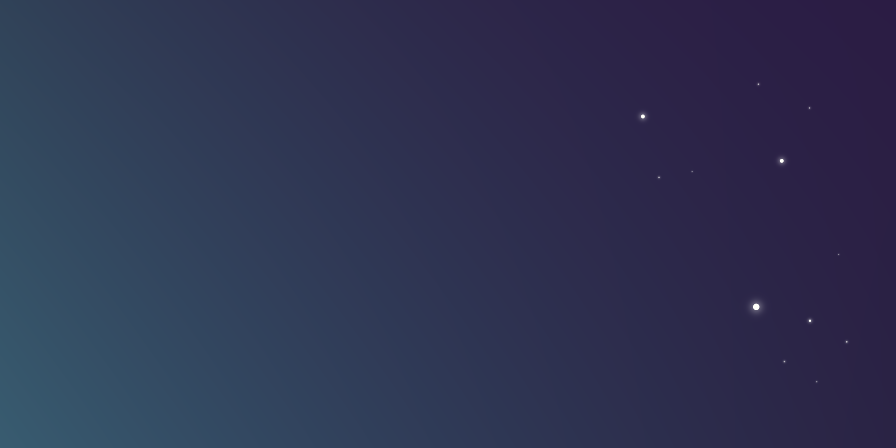
This background is drawn by a WebGL 2 fragment shader. Its source:

```glsl
#version 300 es
precision highp float;
// Dusk sky: teal lower left fading to deep violet, with a few glowing stars at right.

#define GLOW_SPREAD 1.9
#define GLOW_STRENGTH 0.32
#define FULL_BRIGHT_RADIUS 0.0026
#define STAR_COLOR vec3(1.0, 1.0, 0.98)

uniform vec2 u_resolution;
out vec4 outColor;

// Each star: centre in canvas heights, then radius
const int STAR_COUNT = 12;
const vec3 STARS[STAR_COUNT] = vec3[](
    vec3(1.435, 0.740, 0.0046), vec3(1.693, 0.812, 0.0018),
    vec3(1.807, 0.759, 0.0017), vec3(1.745, 0.641, 0.0046),
    vec3(1.471, 0.604, 0.0018), vec3(1.545, 0.617, 0.0013),
    vec3(1.872, 0.432, 0.0013), vec3(1.688, 0.315, 0.0075),
    vec3(1.808, 0.284, 0.0028), vec3(1.890, 0.237, 0.0019),
    vec3(1.751, 0.193, 0.0018), vec3(1.823, 0.148, 0.0014)
);

// Quadratic blend through a start, a control and an end colour
vec3 colorCurve(vec3 start, vec3 control, vec3 end, float t) {
    return mix(mix(start, control, t), mix(control, end, t), t);
}

vec3 skyColor(vec2 uv) {
    vec3 bottom = colorCurve(vec3(0.220, 0.360, 0.440),
                             vec3(0.178, 0.212, 0.327),
                             vec3(0.165, 0.137, 0.267), uv.x);
    vec3 top = colorCurve(vec3(0.190, 0.260, 0.345),
                          vec3(0.173, 0.129, 0.274),
                          vec3(0.168, 0.110, 0.267), uv.x);
    return mix(bottom, top, uv.y);
}

// Smooth-edged disc with a soft halo; small stars are dimmer
float starLight(vec2 p, vec3 star, float pixel) {
    float d = length(p - star.xy);
    float disc = clamp((star.z - d) / pixel + 0.5, 0.0, 1.0);
    float falloff = d / (star.z * GLOW_SPREAD);
    float halo = GLOW_STRENGTH * exp(-falloff * falloff);
    return max(disc, halo) * min(star.z / FULL_BRIGHT_RADIUS, 1.0);
}

void main() {
    vec2 uv = gl_FragCoord.xy / u_resolution;
    vec2 p = gl_FragCoord.xy / u_resolution.y;
    float pixel = 1.0 / u_resolution.y;

    vec3 color = skyColor(uv);
    for (int i = 0; i < STAR_COUNT; i++) {
        color = mix(color, STAR_COLOR, starLight(p, STARS[i], pixel));
    }
    outColor = vec4(color, 1.0);
}
```
